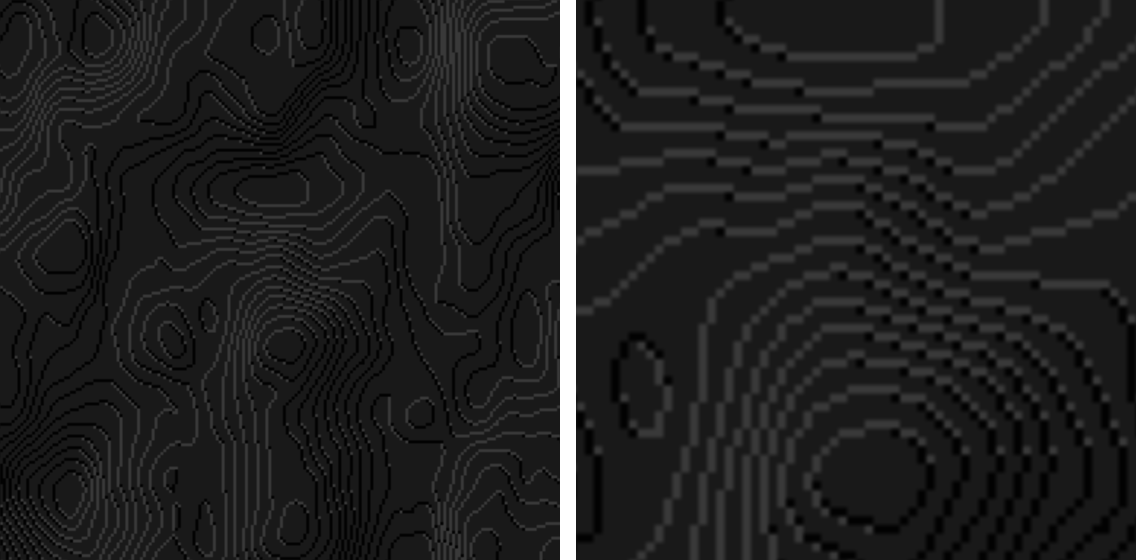
Left: the whole. Right: its middle third, enlarged.
A Shadertoy shader for this pattern:

```glsl
// Dark embossed contour lines of a terraced noise relief, on a fine cell grid.

float hash(vec2 p) {
    vec3 q = fract(vec3(p.xyx) * 0.1031);
    q += dot(q, q.yzx + 33.33);
    return fract((q.x + q.y) * q.z);
}

float valueNoise(vec2 p) {
    vec2 cell = floor(p), f = fract(p);
    f = f * f * (3.0 - 2.0 * f);
    return mix(mix(hash(cell), hash(cell + vec2(1, 0)), f.x),
               mix(hash(cell + vec2(0, 1)), hash(cell + vec2(1, 1)), f.x), f.y);
}

// Height in whole steps; the relief is stretched vertically.
float terrace(vec2 cell) {
    vec2 p = cell / 192.0 * vec2(5.2, 3.6) + vec2(17.3, 41.7);
    float height = valueNoise(p)
                 + 0.36 * valueNoise(p * 2.1 + 9.4)
                 + 0.07 * valueNoise(p * 4.7 + 23.8);
    return floor(height * 15.0);
}

// Steps rising to the right and downward are light, falling ones dark.
float emboss(vec2 cell) {
    float slope = terrace(cell + vec2(1, 0)) + terrace(cell - vec2(0, 1))
                - 2.0 * terrace(cell);
    return clamp(slope, -1.0, 1.0);
}

void mainImage(out vec4 fragColor, in vec2 fragCoord) {
    vec2 grid = fragCoord / iResolution.y * 192.0 - 0.5;
    vec2 cell = floor(grid);
    vec2 blend = smoothstep(0.1, 0.9, fract(grid));

    // Soft blend between neighbouring cells
    float relief = mix(
        mix(emboss(cell), emboss(cell + vec2(1, 0)), blend.x),
        mix(emboss(cell + vec2(0, 1)), emboss(cell + vec2(1, 1)), blend.x), blend.y);

    float gray = 0.098 + relief * (relief > 0.0 ? 0.125 : 0.09);
    fragColor = vec4(vec3(gray), 1.0);
}
```
